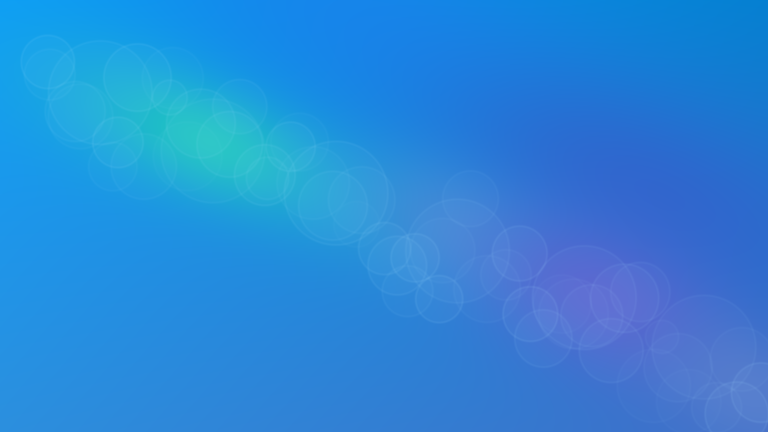
Give the GLSL for this background, as a Shadertoy shader.

```glsl
// A soft blue backdrop crossed by a diagonal band of green and violet light,
// with faint translucent discs along it. Corner colours are blended, elliptical
// glows are laid over them, and hashed circles are scattered about the band.

#define CIRCLE_COUNT 54
#define BIG_EVERY 9
#define BAND_START 0.86
#define BAND_SLOPE -0.42
#define BAND_SPREAD 0.19
#define FILL_ALPHA 0.045
#define RIM_ALPHA 0.085
#define RIM_WIDTH 0.0022

const vec3 TOP_LEFT     = vec3(0.05, 0.62, 0.97);
const vec3 TOP_RIGHT    = vec3(0.02, 0.50, 0.82);
const vec3 BOTTOM_LEFT  = vec3(0.17, 0.56, 0.87);
const vec3 BOTTOM_RIGHT = vec3(0.23, 0.43, 0.78);

const vec3 AZURE    = vec3(0.09, 0.52, 0.93);
const vec3 INDIGO   = vec3(0.20, 0.38, 0.80);
const vec3 TEAL     = vec3(0.11, 0.69, 0.83);
const vec3 GREEN    = vec3(0.13, 0.79, 0.74);
const vec3 PERIWINKLE = vec3(0.28, 0.56, 0.84);
const vec3 VIOLET   = vec3(0.38, 0.38, 0.81);
const vec3 LAVENDER = vec3(0.35, 0.48, 0.79);
const vec3 DISC_TINT = vec3(0.65, 0.88, 1.0);

// Integer hash giving a value from 0 to 1
float hash(int index, int channel) {
    uint n = uint(index) * 1664525u + uint(channel) * 22695477u + 10139u;
    n = (n ^ (n >> 16)) * 73244475u;
    n = (n ^ (n >> 15)) * 73244475u;
    n ^= n >> 16;
    return float(n & 65535u) / 65535.0;
}

// Gaussian falloff, stretched along the band by size.x and across it by size.y
float glow(vec2 p, vec2 center, vec2 size) {
    vec2 along = normalize(vec2(1.0, BAND_SLOPE));
    vec2 d = p - center;
    vec2 q = vec2(dot(d, along), dot(d, vec2(-along.y, along.x))) / size;
    return exp(-0.5 * dot(q, q));
}

vec3 background(vec2 p, vec2 uv) {
    vec3 bottom = mix(BOTTOM_LEFT, BOTTOM_RIGHT, uv.x);
    vec3 top = mix(TOP_LEFT, TOP_RIGHT, uv.x);
    vec3 color = mix(bottom, top, uv.y);

    // Broad blues above the band
    color = mix(color, AZURE, 0.8 * glow(p, vec2(0.80, 0.98), vec2(0.36, 0.18)));
    color = mix(color, INDIGO, 0.8 * glow(p, vec2(1.50, 0.57), vec2(0.36, 0.15)));

    // Light along the band, from upper left to lower right
    color = mix(color, TEAL, 0.7 * glow(p, vec2(0.30, 0.74), vec2(0.22, 0.11)));
    color = mix(color, TEAL, 0.5 * glow(p, vec2(0.76, 0.56), vec2(0.22, 0.10)));
    color = mix(color, GREEN, 0.85 * glow(p, vec2(0.49, 0.67), vec2(0.16, 0.075)));
    color = mix(color, PERIWINKLE, 0.75 * glow(p, vec2(1.04, 0.48), vec2(0.16, 0.09)));
    color = mix(color, VIOLET, 0.85 * glow(p, vec2(1.39, 0.31), vec2(0.22, 0.12)));
    color = mix(color, LAVENDER, 0.7 * glow(p, vec2(1.74, 0.10), vec2(0.15, 0.09)));
    return color;
}

// Opacity of a thin-rimmed disc
float disc(vec2 p, vec2 center, float radius, float strength) {
    float pixel = 1.0 / iResolution.y;
    float d = length(p - center) - radius;
    float fill = 1.0 - smoothstep(-pixel, pixel, d);
    float rim = 1.0 - smoothstep(0.0, RIM_WIDTH + pixel, abs(d));
    return strength * (FILL_ALPHA * fill + RIM_ALPHA * rim);
}

void mainImage(out vec4 fragColor, in vec2 fragCoord) {
    vec2 uv = fragCoord / iResolution.xy;
    vec2 p = fragCoord / iResolution.y;
    float aspect = iResolution.x / iResolution.y;
    vec3 color = background(p, uv);

    // Discs spread evenly along the band and randomly across it
    for (int i = 0; i < CIRCLE_COUNT; i++) {
        float x = mix(0.08, aspect, (float(i) + hash(i, 0)) / float(CIRCLE_COUNT));
        float offset = (hash(i, 1) + hash(i, 2) - 1.0) * BAND_SPREAD;
        bool big = i % BIG_EVERY == BIG_EVERY / 2;
        float radius = big ? 0.12 : mix(0.028, 0.085, sqrt(hash(i, 3)));
        float strength = mix(0.25, 1.0, hash(i, 4));
        vec2 center = vec2(x, BAND_START + BAND_SLOPE * x + offset);
        color = mix(color, DISC_TINT, disc(p, center, radius, strength));
    }

    fragColor = vec4(color, 1.0);
}
```
